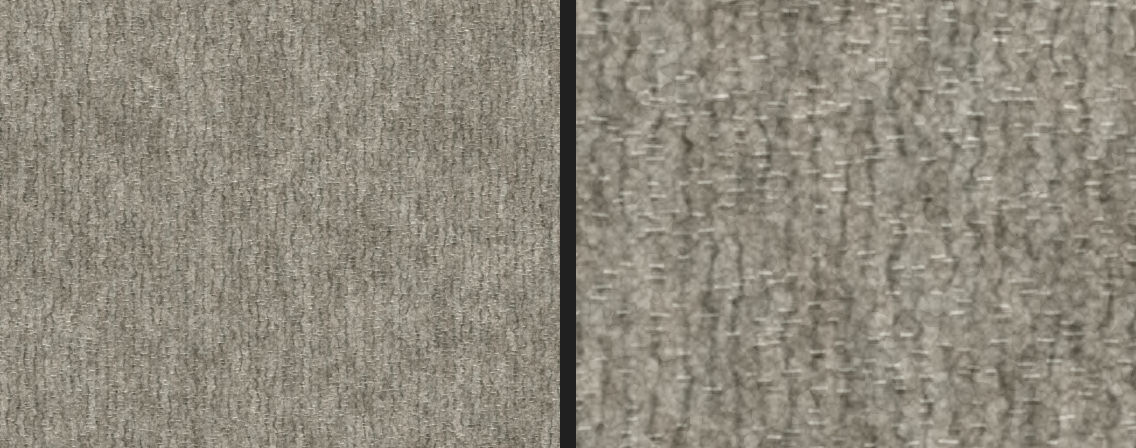
Left, the full canvas; right, a detail of the centre.
This texture is drawn by a WebGL 2 fragment shader. Its source:

```glsl
#version 300 es
precision highp float;

uniform vec2 u_resolution;
out vec4 fragColor;

const float COLUMNS = 63.0;
const float DASH_ROWS = 140.0;

float hash(vec2 p) {
    vec3 q = fract(p.xyx * 0.1031);
    q += dot(q, q.yzx + 33.33);
    return fract((q.x + q.y) * q.z);
}

float noise(vec2 p) {
    vec2 i = floor(p), f = fract(p);
    f = f * f * (3.0 - 2.0 * f);
    float low = mix(hash(i), hash(i + vec2(1, 0)), f.x);
    float high = mix(hash(i + vec2(0, 1)), hash(i + vec2(1, 1)), f.x);
    return mix(low, high, f.y);
}

// Zero-centred noise
float grain(vec2 p) {
    return noise(p) - 0.5;
}

// Distance to the nearest tuft centre, and that tuft's random shade
vec2 tufts(vec2 p) {
    vec2 cell = floor(p);
    vec2 nearest = vec2(9.0, 0.0);
    for (int j = -1; j <= 1; j++) {
        for (int i = -1; i <= 1; i++) {
            vec2 id = cell + vec2(i, j);
            vec2 centre = id + 0.15 + 0.7 * vec2(hash(id + 11.0), hash(id + 47.0));
            float d = length(p - centre);
            if (d < nearest.x) nearest = vec2(d, hash(id + 83.0));
        }
    }
    return nearest;
}

// Short horizontal threads: x is the lit thread, y the shadow under it
vec2 threads(vec2 p, float seed, float density, float pixel) {
    float column = floor(p.x);
    p.y += hash(vec2(column, seed));
    vec2 id = vec2(column, floor(p.y));
    vec2 local = fract(p) - 0.5;
    float present = step(hash(id + seed), density);
    float strength = 0.5 + 0.5 * hash(id + seed + 5.0);
    local.x -= 0.3 * (hash(id + seed + 9.0) - 0.5);
    local.y -= 0.25 * (hash(id + seed + 17.0) - 0.5) + 0.4 * local.x * (hash(id + seed + 29.0) - 0.5);
    float halfLength = mix(0.18, 0.34, hash(id + seed + 23.0));
    float ends = 1.0 - smoothstep(halfLength - 0.08, halfLength + 0.08, abs(local.x));
    float soft = max(0.1, 0.5 * pixel * DASH_ROWS);
    float lit = 1.0 - smoothstep(0.14 - soft, 0.14 + soft, abs(local.y - 0.06));
    float shade = 1.0 - smoothstep(0.1, 0.3, abs(local.y + 0.3));
    return present * strength * ends * vec2(lit, shade);
}

void main() {
    vec2 p = gl_FragCoord.xy / u_resolution.x;
    float pixel = 1.0 / u_resolution.x;

    // Wavering vertical yarns
    float wobble = 0.5 * grain(p * vec2(30.0, 45.0)) + 0.45 * grain(p * vec2(110.0, 130.0));
    float yarnX = p.x * COLUMNS + wobble;
    float yarn = floor(yarnX);
    float across = abs(fract(yarnX) - 0.5);

    // Broken dark gaps between yarns
    float seam = floor(yarnX + 0.5);
    float broken = smoothstep(0.2, 0.8, noise(vec2(seam * 7.3, p.y * 65.0)));
    float gap = smoothstep(0.22, 0.48, across) * mix(0.25, 1.0, broken);

    // Fuzzy pile
    vec2 fuzz = vec2(grain(p * 210.0), grain(p * 210.0 + 71.0));
    vec2 tuft = tufts(p * vec2(135.0, 150.0) + 0.7 * fuzz);
    float pile = 0.09 * (tuft.y - 0.5) - 0.12 * (tuft.x - 0.4);
    pile += 0.13 * grain(p * vec2(250.0, 290.0) + 19.0);
    pile += 0.09 * grain(p * 480.0 + 37.0);

    // Streaks along yarns and broad mottling
    float streak = 0.12 * grain(vec2(yarn * 5.7, p.y * 26.0));
    streak *= 1.0 - smoothstep(0.35, 0.5, across);
    float mottle = 0.05 * grain(p * vec2(14.0, 9.0)) + 0.05 * grain(p * vec2(40.0, 24.0) + 53.0);

    // Weft threads, mostly showing in the gaps
    vec2 weave = vec2(p.x * COLUMNS + 0.3 * wobble, p.y * DASH_ROWS);
    vec2 weft = threads(weave + vec2(0.5, 0.0), 3.0, 0.32, pixel);
    weft = max(weft, threads(weave, 61.0, 0.13, pixel));

    float tone = 0.022 + pile + streak + mottle - 0.125 * gap;
    tone += 0.15 * weft.x - 0.07 * weft.y;

    // Warm pile, cooler gaps and threads
    vec3 color = vec3(0.56, 0.54, 0.49) + tone * vec3(1.0, 1.0, 1.02);
    float cool = 0.6 * gap + 0.5 * weft.x + 1.2 * grain(p * vec2(60.0, 40.0) + 91.0) - 0.2;
    color += cool * vec3(-0.010, 0.003, 0.006);
    fragColor = vec4(clamp(color, 0.0, 1.0), 1.0);
}
```
